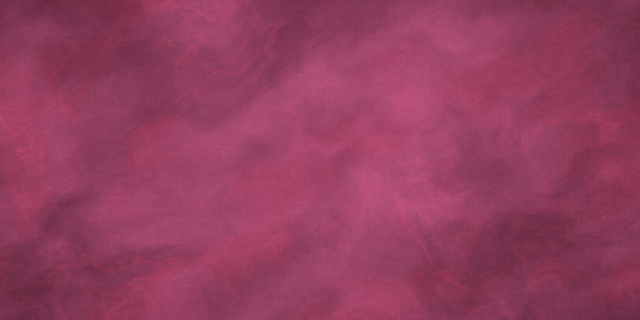
Write a WebGL 2 fragment shader that draws this texture.

```glsl
#version 300 es
precision highp float;
// Mottled rose leather: warped cloud noise drifting up to the right, lit from
// the middle and darkened to the edges, with faint red creases made of ridged
// noise and a fine fibrous grain on top.

uniform vec2 u_resolution;
out vec4 fragColor;

float hash(vec2 p) {
  return fract(sin(dot(p, vec2(127.1, 311.7))) * 43758.5453);
}

float noise(vec2 p) {
  vec2 cell = floor(p), f = fract(p);
  f = f * f * (3.0 - 2.0 * f);
  return mix(mix(hash(cell), hash(cell + vec2(1, 0)), f.x),
             mix(hash(cell + vec2(0, 1)), hash(cell + vec2(1, 1)), f.x), f.y);
}

mat2 rotation(float angle) {
  float c = cos(angle), s = sin(angle);
  return mat2(c, -s, s, c);
}

float fbm(vec2 p) {
  float sum = 0.0, amplitude = 0.5;
  for (int i = 0; i < 6; i++) {
    sum += amplitude * noise(p);
    p = rotation(0.5) * p * 2.03 + 17.3;
    amplitude *= 0.52;
  }
  return sum;
}

// Thin bright lines where a warped noise field crosses its middle value.
float creases(vec2 p, float sharpness) {
  float ridge = 1.0 - abs(2.0 * fbm(p) - 1.0);
  return pow(clamp(ridge, 0.0, 1.0), sharpness);
}

void main() {
  vec2 p = gl_FragCoord.xy / u_resolution.y;
  vec2 edge = 2.0 * gl_FragCoord.xy / u_resolution - 1.0;

  // Clouds, stretched along a shallow rising diagonal
  vec2 along = rotation(0.45) * p * vec2(1.0, 1.0);
  vec2 warp = vec2(fbm(p * 3.0 + 4.1), fbm(p * 3.0 + 31.7)) - 0.5;
  vec2 drift = along * vec2(2.9, 4.6) + 1.1 * warp;
  float cloud = fbm(drift + 8.0) - 0.5;
  float mottle = fbm(drift * 2.6 + 53.0) - 0.5;

  // Creases, showing only in patches
  vec2 bent = p * vec2(3.6, 5.2) + 2.2 * warp;
  float patches = smoothstep(0.42, 0.68, fbm(p * 3.2 + 71.0));
  float vein = creases(bent + 12.0, 22.0) + 0.7 * creases(bent * 1.9 + 40.0, 18.0);
  vein *= 0.25 + 0.75 * patches;

  // Grain: short fibres and fine speckle
  vec2 fibreSpace = rotation(0.25) * p;
  float fibre = noise(fibreSpace * vec2(45.0, 150.0)) - 0.5;
  float speckle = noise(p * 230.0 + 9.0) - 0.5;

  // Tone from light falloff, clouds and surface detail
  float tone = 0.67 - 0.25 * edge.x * edge.x - 0.24 * edge.y * edge.y;
  tone += 1.05 * cloud + 0.4 * mottle;
  tone += 0.13 * vein + 0.07 * fibre + 0.13 * speckle;

  vec3 color = mix(vec3(0.40, 0.165, 0.255), vec3(0.70, 0.312, 0.468),
                   clamp(tone, -0.1, 1.12));

  // Warmer red in the creases and in scattered blotches
  float blotch = smoothstep(0.48, 0.72, fbm(drift * 1.4 + 90.0));
  color += vec3(0.035, -0.012, -0.012) * (0.7 * vein + 0.8 * blotch);
  fragColor = vec4(color, 1.0);
}
```
